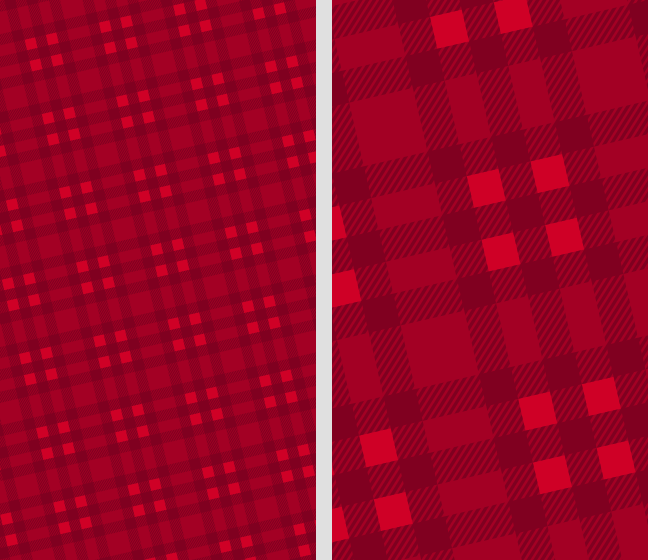
Left, the full canvas; right, a detail of the centre.
Give the GLSL for this pattern, as a Shadertoy shader.

```glsl
// Smooth coverage of a one-unit stripe centred at the given position
vec2 stripe(vec2 position, float centre, float pixel) {
    return clamp((0.5 - abs(position - centre)) / pixel + 0.5, 0.0, 1.0);
}

// Integral of a unit-period line pattern, used for box filtering
float lineIntegral(float x, float duty) {
    return floor(x) * duty + min(fract(x), duty);
}

// Diagonal twill lines averaged over one pixel
float twill(vec2 thread, float pixel) {
    float phase = (thread.x - thread.y) * 4.0;
    float width = pixel * 4.0 * sqrt(2.0);
    return (lineIntegral(phase + 0.5 * width, 0.57)
          - lineIntegral(phase - 0.5 * width, 0.57)) / width;
}

void mainImage(out vec4 fragColor, in vec2 fragCoord) {
    // Tilted cloth coordinates, one unit per stripe
    float stripeWidth = 0.1361 / 7.0;
    float pixel = 1.0 / (iResolution.y * stripeWidth);
    vec2 p = (fragCoord - 0.5 * iResolution.xy) / iResolution.y - vec2(0.0211, 0.0400);
    float tilt = radians(13.0);
    vec2 thread = vec2(dot(p, vec2(cos(tilt), sin(tilt))),
                       dot(p, vec2(-sin(tilt), cos(tilt)))) / stripeWidth;

    // Mirrored seven-stripe sett: dark, bright, dark, plain
    vec2 sett = abs(mod(thread + 3.5, 7.0) - 3.5);
    vec2 bright = stripe(sett, 1.0, pixel);
    vec2 dark = stripe(sett, 0.0, pixel) + stripe(sett, 2.0, pixel);

    // Solid dark crossings, twill where only one thread is dark
    float bothDark = dark.x * dark.y;
    float oneDark = dark.x + dark.y - 2.0 * bothDark;
    float shade = bothDark + oneDark * twill(thread, pixel);

    vec3 color = mix(vec3(0.64, 0.0, 0.14), vec3(0.81, 0.0, 0.15), bright.x * bright.y);
    color = mix(color, vec3(0.50, 0.0, 0.125), shade);
    fragColor = vec4(color, 1.0);
}
```
